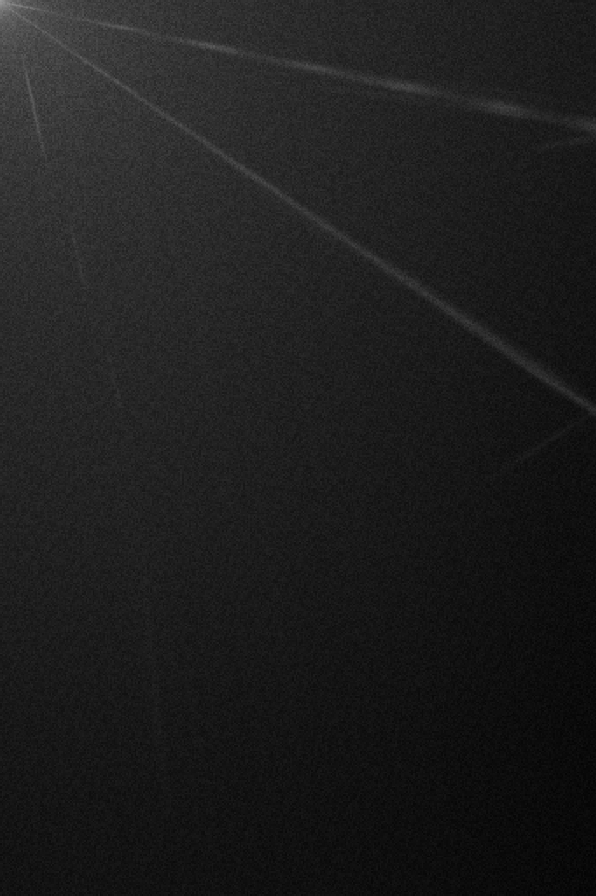
This background is drawn by a Shadertoy shader. Its source:

```glsl
// Dark grey grainy backdrop lit from a point in the upper left corner.
// A radial falloff sets the base; thin light rays fan out from the corner,
// with fine fibres beside them, and a hashed film grain covers everything.

const float GRAIN_ROWS = 512.0;
const float GRAIN_AMOUNT = 0.059;

float hash(vec2 p) {
    return fract(sin(dot(p, vec2(12.9898, 78.233))) * 43758.5453);
}

float valueNoise(vec2 p) {
    vec2 cell = floor(p);
    vec2 f = fract(p);
    f = f * f * (3.0 - 2.0 * f);
    float low = mix(hash(cell), hash(cell + vec2(1, 0)), f.x);
    float high = mix(hash(cell + vec2(0, 1)), hash(cell + vec2(1, 1)), f.x);
    return mix(low, high, f.y);
}

float gaussian(float x, float width) {
    return exp(-x * x / (width * width));
}

// Coordinates along (x) and across (y) a line from a to b.
vec2 lineCoords(vec2 p, vec2 a, vec2 b) {
    vec2 dir = normalize(b - a);
    vec2 q = p - a;
    return vec2(dot(q, dir), dir.x * q.y - dir.y * q.x);
}

// Soft segment that widens from a to b and fades at both ends.
float beam(vec2 p, vec2 a, vec2 b, float widthA, float widthB, float fade) {
    vec2 q = lineCoords(p, a, b);
    float len = length(b - a);
    float width = mix(widthA, widthB, clamp(q.x / len, 0.0, 1.0));
    float ends = smoothstep(0.0, fade, q.x) * smoothstep(len, len - fade, q.x);
    return gaussian(q.y, width) * ends;
}

// Overlapping lens-shaped strokes along a ray, each tilted a little off it.
float strokes(vec2 q, float spacing, float phase, float tilt, float growth) {
    float light = 0.0;
    for (int i = 0; i < 2; i++) {
        float s = q.x / spacing + phase + 0.5 * float(i);
        float local = fract(s) - 0.5;
        float lens = pow(cos(local * 3.14159), 2.0);
        float width = 0.0011 + growth * max(q.x, 0.0) * (0.5 + 0.5 * lens);
        float strength = 0.65 + 0.35 * hash(vec2(floor(s), float(i)));
        light += strength * lens * gaussian(q.y + tilt * local * spacing, width);
    }
    return light * smoothstep(0.0, 0.02, q.x);
}

// Fine fibres crossing a ray at a slight tilt, thinning out away from it.
float fibres(vec2 q, float spread, float tilt) {
    float threads = valueNoise(vec2(q.x * 7.0, (q.y + tilt * q.x) * 200.0));
    return smoothstep(0.4, 1.0, threads) * gaussian(q.y, spread)
         * smoothstep(0.05, 0.5, q.x);
}

// Corner light, with a dimmer lower right.
float backdrop(vec2 p, float aspect) {
    float d = length(p);
    float base = 0.010 + 0.237 * exp(-1.17 * d);
    float side = p.x / aspect;
    base *= 1.0 - 0.45 * side * side * smoothstep(-0.4, 0.8, p.y);
    base *= 1.0 - 0.15 * smoothstep(0.55, 1.0, p.y);
    return base + 0.12 * exp(-d / 0.08) + 0.28 * exp(-d / 0.012);
}

float rays(vec2 p, float aspect) {
    vec2 source = vec2(0.0, 0.002);
    vec2 upper = lineCoords(p, source, vec2(aspect, 0.142));
    vec2 lower = lineCoords(p, source, vec2(aspect, 0.459));

    // Upper ray: patchy, with every other stroke fading
    float patches = 0.4 + 0.6 * pow(0.5 + 0.5 * cos((upper.x - 0.575) * 57.0), 1.5);
    float light = 0.14 * patches * strokes(upper, 0.22, 0.9, 0.025, 0.010);
    light += 0.035 * fibres(upper, 0.022, 0.05);

    // Lower ray: steady strokes up to the right edge
    light += 0.105 * strokes(lower, 0.20, 0.3, 0.022, 0.0075);
    light += 0.028 * fibres(lower, 0.018, 0.03);

    // Steep broken ray near the left edge
    light += 0.09 * beam(p, vec2(0.022, 0.050), vec2(0.053, 0.190), 0.0016, 0.0024, 0.05);
    light += 0.035 * beam(p, vec2(0.073, 0.225), vec2(0.099, 0.340), 0.002, 0.0028, 0.04);
    light += 0.02 * beam(p, vec2(0.115, 0.370), vec2(0.140, 0.480), 0.002, 0.003, 0.04);
    light += 0.012 * beam(p, vec2(0.150, 0.520), vec2(0.190, 0.950), 0.003, 0.006, 0.15);

    // Faint returns from the right edge
    light += 0.028 * beam(p, vec2(aspect + 0.02, 0.445), vec2(0.53, 0.545), 0.003, 0.004, 0.07);
    light += 0.035 * beam(p, vec2(aspect + 0.02, 0.150), vec2(0.58, 0.169), 0.004, 0.004, 0.04);
    return light;
}

float grain(vec2 p) {
    vec2 cell = floor(p * GRAIN_ROWS);
    return hash(cell) + hash(cell.yx * 1.37 + 11.3) - 1.0;
}

void mainImage(out vec4 fragColor, in vec2 fragCoord) {
    // Height is one unit; y runs down from the top left corner
    vec2 p = vec2(fragCoord.x, iResolution.y - fragCoord.y) / iResolution.y;
    float aspect = iResolution.x / iResolution.y;

    float tone = backdrop(p, aspect) + rays(p, aspect);
    tone += grain(p) * GRAIN_AMOUNT * (0.35 + 2.2 * min(tone, 0.25));
    fragColor = vec4(vec3(clamp(tone, 0.0, 1.0)), 1.0);
}
```
